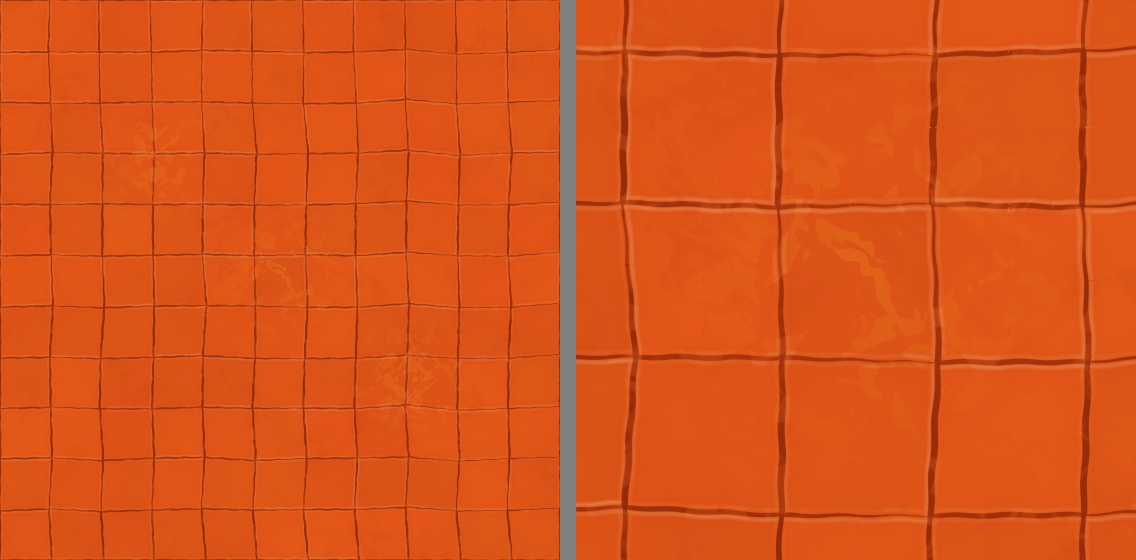
Left: the whole. Right: its middle third, enlarged.
Reproduce this texture procedurally as a WebGL 2 fragment shader.

```glsl
#version 300 es
precision highp float;

uniform vec2 u_resolution;
out vec4 fragColor;

vec2 hash2(vec2 p) {
    vec3 q = fract(p.xyx * vec3(0.1031, 0.1030, 0.0973));
    q += dot(q, q.yzx + 33.33);
    return fract((q.xx + q.yz) * q.zy);
}

// Cellular noise: distance to the nearest scattered point
float cells(vec2 p) {
    vec2 base = floor(p);
    float nearest = 2.0;
    for (int y = -1; y <= 1; y++)
        for (int x = -1; x <= 1; x++) {
            vec2 id = base + vec2(x, y);
            nearest = min(nearest, length(id + hash2(id + 50.0) - p));
        }
    return nearest;
}

// Displacement of a grid corner, zero across the outer border
vec2 cornerShift(vec2 id) {
    vec2 own = hash2(id + 11.0) - 0.5;
    vec2 shared = vec2(hash2(vec2(id.y, 71.0)).x, hash2(vec2(id.x, 93.0)).y) - 0.5;
    vec2 inside = step(0.5, id) * step(id, vec2(10.5));
    return (0.045 * own + 0.09 * shared) * inside;
}

// Signed distances to the nearest vertical and horizontal joints
vec2 jointDistance(vec2 p) {
    vec2 line = floor(p + 0.5), cell = floor(p), t = fract(p);
    float sx = mix(cornerShift(vec2(line.x, cell.y)).x,
                   cornerShift(vec2(line.x, cell.y + 1.0)).x, t.y);
    float sy = mix(cornerShift(vec2(cell.x, line.y)).y,
                   cornerShift(vec2(cell.x + 1.0, line.y)).y, t.x);
    return p - line - vec2(sx, sy);
}

void main() {
    vec2 uv = gl_FragCoord.xy / u_resolution;
    vec2 p = uv * 11.0;
    vec2 pixel = 11.0 / u_resolution;

    vec2 signedDist = jointDistance(p + 0.005 * sin(p.yx * 17.0 + sin(p * 5.0)));
    vec2 dist = abs(signedDist);
    vec2 side = step(0.0, signedDist);
    vec2 tile = floor(p + 0.5) + side - 1.0;

    // Ragged noise used for clouding and wear
    vec2 warped = p + 0.16 * sin(p.yx * 7.0 + 2.0 * sin(p * 4.3))
                    + 0.05 * sin(p.yx * 23.0 + 3.0 * sin(p * 13.0));
    float broad = cells(warped * 0.9);
    float ragged = 0.65 * cells(warped * 2.1 + 8.0) + 0.35 * cells(warped * 5.3);

    // Glazed face with small differences between tiles
    vec2 tileRandom = hash2(tile + 5.0);
    vec3 color = vec3(0.873, 0.332, 0.092);
    color *= 1.0 + 0.035 * (tileRandom.x - 0.5) + 0.025 * (0.5 - broad);
    color.g += 0.012 * (tileRandom.y - 0.5) + 0.006 * sin(p.x * 1.3 + 2.0 * sin(p.y * 0.8));
    color = mix(color, vec3(0.81, 0.28, 0.07),
                0.22 * smoothstep(0.47, 0.55, ragged) * smoothstep(0.4, 0.8, broad));

    // Worn patches strung along a falling diagonal
    float patchMask = 0.0;
    for (int i = 0; i < 3; i++) {
        vec2 center = vec2(0.28, 0.71) + float(i) * vec2(0.23, -0.195);
        patchMask += exp(-dot(uv - center, uv - center) * 130.0);
    }
    float stain = patchMask * smoothstep(0.38, 0.32, ragged);
    color = mix(color, vec3(0.89, 0.43, 0.10), 0.55 * stain);

    // Soft shading beside the joints
    vec2 shade = exp(-dist * 16.0);
    color = mix(color, vec3(0.79, 0.25, 0.05), 0.32 * max(shade.x, shade.y));

    // Pale rims, uneven from one tile side to the next
    vec2 sideRandom = vec2(hash2(tile + 31.0 + 20.0 * side.x).x,
                           hash2(tile + 67.0 + 20.0 * side.y).y);
    vec2 rim = smoothstep(0.010 - pixel, 0.025 + pixel, dist)
             * (1.0 - smoothstep(0.036 - pixel, 0.052 + pixel, dist));
    float chipped = smoothstep(0.44, 0.28, ragged);
    vec2 rimStrength = 0.12 + 0.55 * sideRandom * sideRandom
                     + (0.16 + 0.3 * patchMask) * chipped;
    rimStrength *= vec2(0.8, 1.0);
    vec2 rimCover = rim * min(rimStrength, 0.85);
    color = mix(color, vec3(0.90, 0.50, 0.29), max(rimCover.x, rimCover.y));

    // Dark joints, partly faded by wear
    vec2 width = vec2(0.016, 0.011) + 0.007 * sin(p.yx * 2.3 + 3.0 * sin(tile.yx));
    vec2 joint = 1.0 - smoothstep(width - 0.7 * pixel, width + 0.7 * pixel, dist);
    joint *= vec2(0.80, 0.68) * (1.0 - 0.35 * chipped - 0.3 * min(patchMask, 1.0));
    color = mix(color, vec3(0.52, 0.13, 0.015), max(joint.x, joint.y));

    fragColor = vec4(color, 1.0);
}
```
